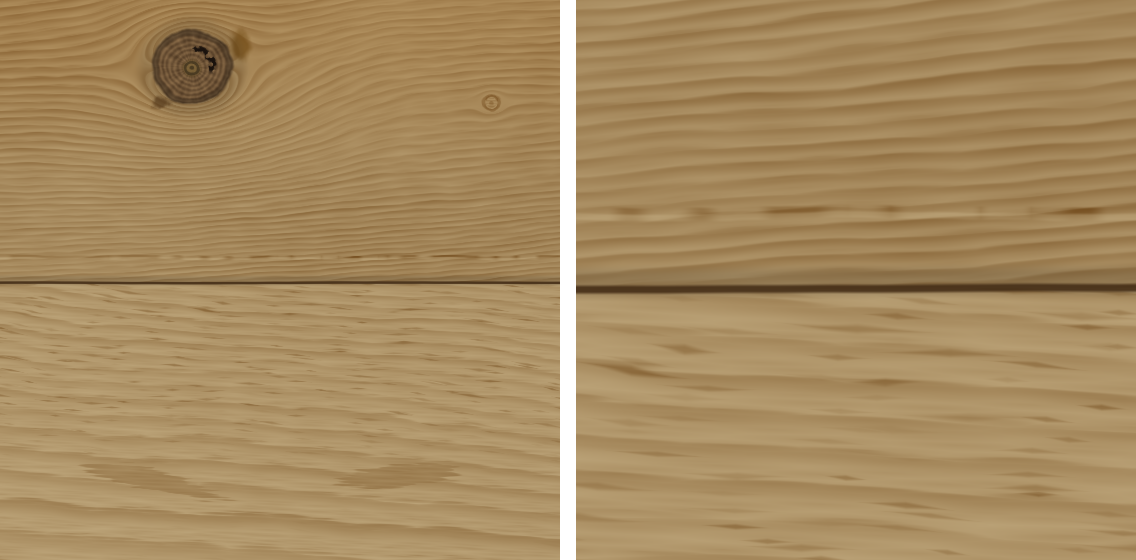
Left: the whole. Right: its middle third, enlarged.
A WebGL 2 fragment shader for this texture:

```glsl
#version 300 es
precision highp float;
// Two planed softwood boards that meet at a horizontal seam.
// Each board has a height field whose level lines are the growth rings; knots
// bend the upper field, sines bend the lower one, stretched cells add fibres.
#define SEAM 0.495
#define KNOT vec2(0.343, 0.880)
#define KNOT_RADIUS 0.069
#define SMALL_KNOT vec2(0.878, 0.817)
#define SMALL_RADIUS 0.014
#define CHECK_HEIGHT 0.542
#define RING_CONTRAST 0.46
#define PORE_CONTRAST 0.55
#define FIBRE_CONTRAST 0.24
#define DARK_WOOD vec3(0.52, 0.38, 0.20)
#define PALE_WOOD vec3(0.71, 0.61, 0.44)

uniform vec2 u_resolution;
out vec4 fragColor;

vec2 hash2(vec2 p) {
  return fract(sin(vec2(dot(p, vec2(127.1, 311.7)), dot(p, vec2(269.5, 183.3)))) * 43758.5);
}

// Distance to the nearest scattered point
float cellular(vec2 p) {
  vec2 id = floor(p), f = fract(p);
  float nearest = 2.0;
  for (int j = -1; j <= 1; j++)
    for (int i = -1; i <= 1; i++) {
      vec2 o = vec2(i, j);
      nearest = min(nearest, length(o + hash2(id + o) - f));
    }
  return nearest;
}

// Layered sines, roughly -1 to 1
float waves(vec2 p) {
  float sum = 0.0, amp = 0.5;
  for (int i = 0; i < 4; i++) {
    sum += amp * sin(p.x + 1.7 * sin(p.y));
    p = mat2(1.6, 1.2, -1.2, 1.6) * p + 2.3;
    amp *= 0.5;
  }
  return sum;
}

float band(float x, float width) { return 1.0 - smoothstep(0.3 * width, width, abs(x)); }

// Vertical shift of the grain as it flows around a round knot
float deflect(vec2 d, float radius) {
  return d.y * radius * radius / max(dot(d * vec2(0.8, 1.0), d * vec2(0.8, 1.0)), 0.3 * radius * radius);
}

// Short tapered strokes, one per cell, in staggered rows
float dashes(vec2 q) {
  q.x += hash2(vec2(floor(q.y), 7.0)).x;
  vec2 id = floor(q), rnd = hash2(id);
  vec2 f = fract(q) - 0.5 - (rnd - 0.5) * vec2(0.3, 0.5);
  float taper = 1.0 - abs(f.x) / (0.14 + 0.2 * hash2(id + 31.0).x);
  return smoothstep(0.0, 0.2, 0.24 * taper - abs(f.y)) * rnd.x;
}

vec3 upperBoard(vec2 p) {
  vec2 d = p - KNOT, s = p - SMALL_KNOT;
  float h = p.y - deflect(d, 1.15 * KNOT_RADIUS) - deflect(s, SMALL_RADIUS);
  h -= 0.06 * p.x + 0.06 * smoothstep(0.38, 0.75, p.x) * smoothstep(0.6, 0.95, p.y);
  h += 0.005 * waves(p * vec2(8.0, 14.0));
  float fibre = cellular(vec2(p.x * 14.0, h * 210.0)) - 0.45;
  float phase = 140.0 * h - 40.0 * h * h + 0.25 * fibre;
  float g = fract(phase);
  float late = smoothstep(0.1, 0.75, g) * (1.0 - smoothstep(0.75, 1.0, g));
  late *= 0.5 + 0.5 * hash2(vec2(floor(phase), 3.0)).x;
  late *= 0.8 + 0.35 * waves(p * vec2(5.0, 9.0));
  float tone = 0.76 - RING_CONTRAST * late + FIBRE_CONTRAST * fibre + 0.07 * waves(p * 4.0);
  // Thin broken check along the lower edge
  float gap = smoothstep(0.25, 0.55, cellular(vec2(p.x * 24.0, 3.0)));
  float line = p.y - CHECK_HEIGHT - 0.0015 * waves(vec2(p.x * 25.0, 1.0));
  tone -= 0.6 * band(line, 0.003) * gap * mix(0.5, 1.0, p.x);
  tone += 0.25 * band(line + 0.004, 0.003) * (1.0 - gap);
  // Small knot
  float sr = length(s * vec2(0.9, 1.0)) + 0.002 * waves(s * 120.0);
  tone -= 0.45 * band(sr - SMALL_RADIUS * 0.9, 0.004) + 0.4 * band(sr, 0.005);
  vec3 col = mix(DARK_WOOD, PALE_WOOD, tone);
  col *= mix(vec3(1.0), vec3(1.0, 0.96, 0.89), smoothstep(0.6, 1.0, p.y));
  // Resin stains beside the large knot
  float stain = length((d - vec2(0.088, 0.040)) * vec2(1.3, 0.75)) + 0.008 * waves(p * 60.0);
  col = mix(col, vec3(0.45, 0.30, 0.09), 0.75 * (1.0 - smoothstep(0.008, 0.032, stain)));
  float scar = length((d + vec2(0.052, 0.064)) * vec2(0.6, 1.0)) + 0.006 * waves(p * 90.0);
  col = mix(col, vec3(0.36, 0.24, 0.11), 0.7 * (1.0 - smoothstep(0.003, 0.014, scar)));
  // Large knot: rings, radial rays, rim, pith and an open crack
  float r = length(d * vec2(0.96, 1.04)) + 0.003 * waves(d * 55.0);
  float angle = atan(d.y, d.x);
  float rays = cellular(vec2(angle * 5.0, r * 35.0));
  float light = 0.45 + 0.22 * sin(r * 720.0) + 0.5 * (rays - 0.45) + 0.12 * waves(d * 90.0);
  vec3 knot = mix(vec3(0.33, 0.24, 0.15), vec3(0.55, 0.43, 0.29), light);
  knot = mix(knot, vec3(0.51, 0.41, 0.22), 0.7 * (1.0 - smoothstep(0.010, 0.020, r)));
  knot *= 1.0 - 0.4 * band(r - 0.011, 0.004) - 0.4 * band(r, 0.005);
  knot *= 1.0 - 0.25 * band(r - KNOT_RADIUS * 0.95, 0.010);
  float arc = smoothstep(-0.4, -0.1, angle) * (1.0 - smoothstep(1.4, 1.7, angle));
  float crack = band(r - 0.036 - 0.004 * waves(d * 150.0), 0.006) * arc;
  crack *= smoothstep(0.25, 0.45, cellular(d * 95.0));
  knot = mix(knot, vec3(0.10, 0.07, 0.05), crack);
  col *= 1.0 - 0.10 * band(r - KNOT_RADIUS, 0.035);
  return mix(knot, col, smoothstep(KNOT_RADIUS - 0.004, KNOT_RADIUS + 0.004, r));
}

vec3 lowerBoard(vec2 p) {
  float h = p.y + 0.09 * p.x + 0.014 * waves(p * vec2(5.0, 7.0));
  float fibre = cellular(vec2(p.x * 12.0, (p.y + 0.04 * p.x) * 190.0)) - 0.45;
  float phase = 12.0 * h + 33.0 * h * h + 0.22 * fibre;
  float g = fract(phase);
  float late = smoothstep(0.35, 0.82, g) * (1.0 - smoothstep(0.86, 1.0, g));
  late *= 0.45 + 0.55 * hash2(vec2(floor(phase), 9.0)).x;
  // Broad flat-cut patches with ragged ends
  for (int i = 0; i < 2; i++) {
    vec2 c = p - vec2(0.27 + 0.44 * float(i), 0.143 + 0.007 * float(i));
    c.y += c.x * mix(0.22, -0.08, float(i));
    float lens = length(c / vec2(0.13, 0.021)) + 0.45 * fibre + 0.2 * waves(p * 25.0);
    late = max(late, 0.85 * (1.0 - smoothstep(0.75, 1.0, lens)));
  }
  float upper = smoothstep(0.14, 0.30, p.y);
  float pores = max(dashes(vec2(p.x * 6.0, h * 62.0)), dashes(vec2(p.x * 9.0 + 0.4, h * 85.0 + 5.3)));
  float tone = 0.97 - RING_CONTRAST * late * mix(1.1, 0.7, upper) + FIBRE_CONTRAST * fibre;
  tone -= PORE_CONTRAST * pores * mix(0.12, 1.0, upper) - 0.05 * waves(p * 5.0);
  return mix(DARK_WOOD, PALE_WOOD, tone);
}

void main() {
  vec2 p = gl_FragCoord.xy / u_resolution;
  float edge = 1.0 / u_resolution.y;
  float y = p.y - SEAM - 0.0008 * waves(vec2(p.x * 9.0, 2.0));
  vec3 col = mix(lowerBoard(p), upperBoard(p), smoothstep(-edge, edge, y));
  // Shadowed joint
  col *= 1.0 - 0.12 * band(y - 0.004, 0.012);
  col = mix(col, vec3(0.27, 0.18, 0.09), 0.9 * band(y, 0.0035));
  fragColor = vec4(col, 1.0);
}
```
